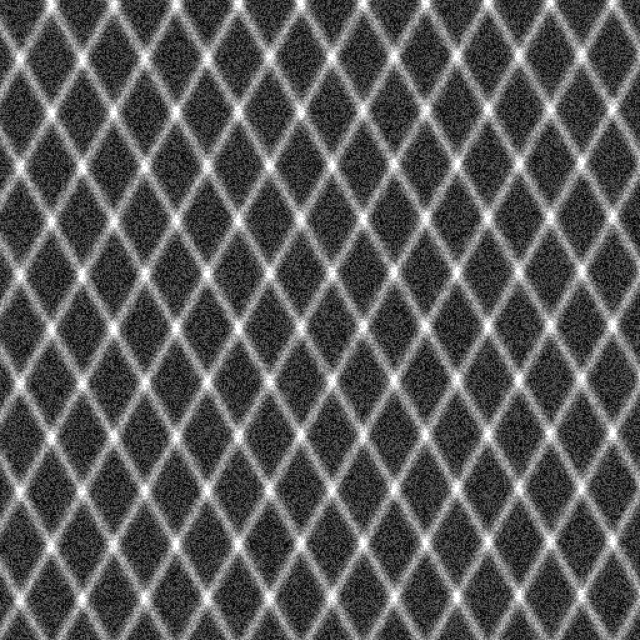
Reproduce this pattern procedurally as a Shadertoy shader.

```glsl
// Soft pale diamond lattice glowing at its crossings over dark grainy ground.

#define COLUMNS 10.26             // diamonds across the canvas
#define ROWS 5.92                 // diamonds down the canvas
#define ANCHOR vec2(0.665, 0.6585) // position of one crossing
#define TILT 0.008                // rise of each row towards the right
#define STRAND_SIGMA 0.070        // strand softness, in strand spacings
#define STRAND_LIGHT 0.42         // brightness added by each strand
#define GROUND 0.195              // mean brightness of the ground
#define GRAIN_RANGE 0.41          // full spread of the grain
#define GRAIN_CELLS 512.0         // grains across the canvas

// Integer hash of a grid cell, 0 to 1
float hashCell(vec2 cell) {
    uvec2 q = uvec2(ivec2(cell)) * uvec2(1597u, 3571u);
    uint h = q.x ^ (q.y * 2731u + 977u);
    h = (h ^ (h >> 15)) * 73471u;
    h = (h ^ (h >> 13)) * 91813u;
    h ^= h >> 16;
    return float(h & 65535u) / 65535.0;
}

// Value noise with samples at the cell centres
float grain(vec2 p) {
    p -= 0.5;
    vec2 cell = floor(p + 0.001);
    vec2 f = clamp(p - cell, 0.0, 1.0);
    f = f * f * (3.0 - 2.0 * f);
    float low = mix(hashCell(cell), hashCell(cell + vec2(1.0, 0.0)), f.x);
    float high = mix(hashCell(cell + vec2(0.0, 1.0)), hashCell(cell + 1.0), f.x);
    return mix(low, high, f.y);
}

// Gaussian ridge on every integer of the coordinate
float strand(float coordinate) {
    float d = (coordinate - round(coordinate)) / STRAND_SIGMA;
    return exp(-0.5 * d * d);
}

void mainImage(out vec4 fragColor, in vec2 fragCoord) {
    vec2 uv = fragCoord / iResolution.y;

    // Two crossing families of slanted strands
    vec2 p = uv - ANCHOR;
    p.y -= TILT * p.x;
    p *= vec2(COLUMNS, ROWS);
    float lattice = strand(p.x + p.y) + strand(p.x - p.y);

    // Grain over ground and strands alike
    float noise = (grain(uv * GRAIN_CELLS) - 0.5) * GRAIN_RANGE;
    float shade = GROUND + STRAND_LIGHT * lattice + noise;

    fragColor = vec4(vec3(clamp(shade, 0.0, 1.0)), 1.0);
}
```
